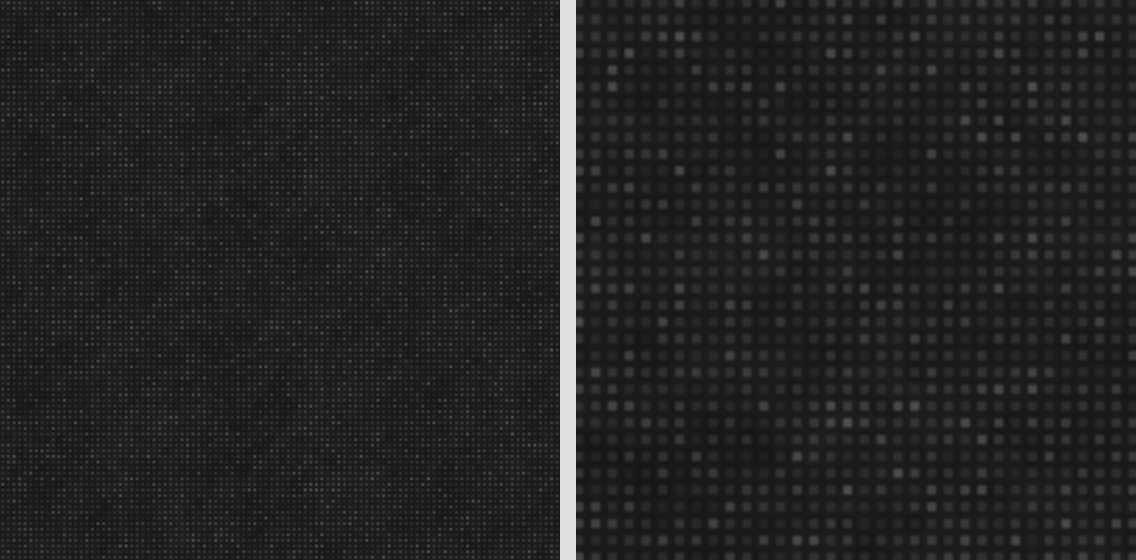
Left, the full canvas; right, a detail of the centre.
Write a WebGL 2 fragment shader that draws this pattern.

```glsl
#version 300 es
precision highp float;

uniform vec2 u_resolution;
out vec4 fragColor;

const float TAU = 6.2831853;

float hash(vec2 p) {
    vec3 q = fract(vec3(p.xyx) * 0.1031);
    q += dot(q, q.yzx + 33.33);
    return fract((q.x + q.y) * q.z);
}

// Signed distance to a square with rounded corners
float roundedSquare(vec2 p, float halfSize, float radius) {
    vec2 d = abs(p) - halfSize + radius;
    return length(max(d, 0.0)) + min(max(d.x, d.y), 0.0) - radius;
}

// Broad unevenness; whole frequencies make it wrap
float layeredSines(vec2 uv) {
    vec2 a = uv * TAU;
    float s = sin(3.0 * a.x + 2.0 * a.y + sin(2.0 * a.y));
    s += sin(5.0 * a.y - 4.0 * a.x + 1.7 + sin(3.0 * a.x));
    s += sin(11.0 * a.x + 7.0 * a.y + 0.8 + 2.0 * sin(5.0 * a.y));
    s += sin(9.0 * a.x - 13.0 * a.y + 2.9 + 2.0 * sin(4.0 * a.x));
    s += sin(19.0 * a.x + 4.0 * a.y + 2.0 * sin(17.0 * a.y));
    return s / 4.0;
}

void main() {
    vec2 uv = gl_FragCoord.xy / u_resolution;
    vec2 grid = uv * 100.0;
    vec2 cell = floor(grid);
    vec2 local = fract(grid) - 0.5;
    float broad = layeredSines((cell + 0.5) / 100.0);

    // Whole rows and columns differ slightly in strength
    float thread = hash(vec2(cell.x, 211.0)) + hash(vec2(307.0, cell.y)) - 1.0;

    // Fairly even dots, with a few bright ones
    float h = hash(cell + 7.0);
    float dotGray = 0.145 + 0.07 * h + 0.075 * pow(h, 8.0);
    dotGray += 0.026 * broad + 0.02 * thread;

    // Dark ground with a faint change from cell to cell
    float groundGray = 0.099 + 0.01 * hash(cell + 151.0);
    groundGray += 0.009 * broad + 0.004 * thread;

    // Soft dot edges, at least one pixel wide
    float pixel = 100.0 / min(u_resolution.x, u_resolution.y);
    float soft = max(0.16, 0.7 * pixel);
    float d = roundedSquare(local, 0.27, 0.16);
    float coverage = 1.0 - smoothstep(-soft, soft, d);

    fragColor = vec4(vec3(mix(groundGray, dotGray, coverage)), 1.0);
}
```
